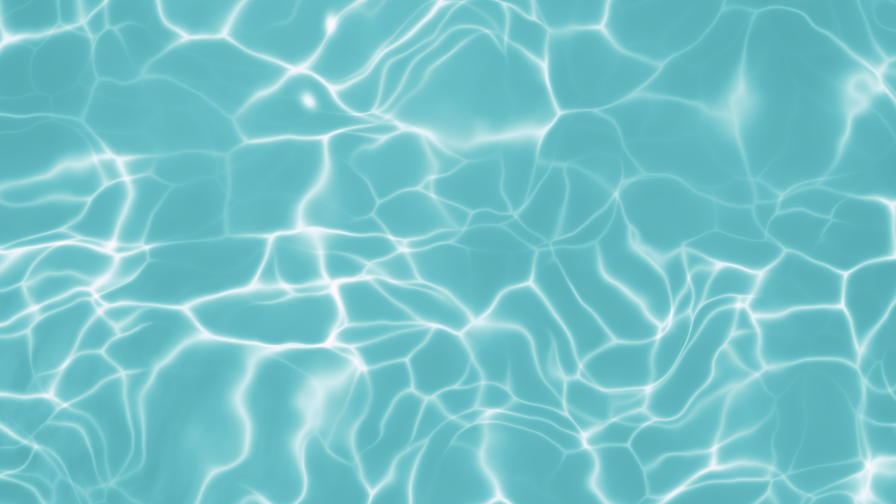
Give the GLSL for this texture, as a Shadertoy shader.

```glsl
// Sunlit pool water: pale caustic lines over a turquoise floor.
// Two warped cellular nets give the lines and their bright knots;
// value noise fades them, shades the water and adds fine surface ripples.

const vec3 DEEP  = vec3(0.34, 0.68, 0.71);
const vec3 BODY  = vec3(0.42, 0.76, 0.79);
const vec3 PALE  = vec3(0.60, 0.84, 0.85);
const vec3 FOAM  = vec3(0.85, 0.94, 0.96);
const vec3 GLINT = vec3(1.00, 0.97, 0.99);

const vec2  NET_SCALE    = vec2(4.7, 6.2);  // cells per canvas height
const float FINE_RATIO   = 1.55;            // finer net against main net
const float JITTER       = 0.88;
const float LINE_WIDTH   = 0.065;           // in cell units
const float HALO_WIDTH   = 0.20;
const float LINE_LIGHT   = 0.32;
const float HALO_LIGHT   = 0.10;
const float KNOT_LIGHT   = 0.22;
const float BASE_LIGHT   = 0.383;
const float SHADE_AMOUNT = 0.11;
const float RIPPLE_LIGHT = 0.13;

vec2 hash2(vec2 p) {
    vec3 q = fract(p.xyx * vec3(0.1031, 0.1030, 0.0973));
    q += dot(q, q.yzx + 33.33);
    return fract((q.xx + q.yz) * q.zy);
}

vec2 noise2(vec2 p) {
    vec2 i = floor(p), f = fract(p);
    f = f * f * f * (f * (f * 6.0 - 15.0) + 10.0);
    return mix(mix(hash2(i), hash2(i + vec2(1, 0)), f.x),
               mix(hash2(i + vec2(0, 1)), hash2(i + vec2(1, 1)), f.x), f.y);
}

vec2 fbm2(vec2 p) {
    vec2 sum = vec2(0.0);
    float gain = 0.53;
    for (int i = 0; i < 4; i++) {
        sum += gain * noise2(p);
        p = mat2(1.6, 1.2, -1.2, 1.6) * p + 7.3;
        gain *= 0.5;
    }
    return sum;
}

// Gaps from the nearest seed to the second (x) and third (y) nearest
vec2 cellGaps(vec2 p) {
    vec2 cell = floor(p);
    vec3 nearest = vec3(9.0);
    for (int y = -2; y <= 2; y++)
    for (int x = -2; x <= 2; x++) {
        vec2 id = cell + vec2(x, y);
        float d = length(id + 0.5 + JITTER * (hash2(id) - 0.5) - p);
        if (d < nearest.x) nearest = vec3(d, nearest.xy);
        else if (d < nearest.y) nearest = vec3(nearest.x, d, nearest.y);
        else nearest.z = min(nearest.z, d);
    }
    return nearest.yz - nearest.x;
}

// Light of one net: sharp core, soft halo, bright junctions
float caustics(vec2 p, float strength) {
    vec2 gap = cellGaps(p);
    float width = LINE_WIDTH * mix(0.55, 1.35, strength);
    float core = exp(-pow(gap.x / width, 1.5));
    float halo = exp(-gap.x / HALO_WIDTH);
    float knot = exp(-pow(gap.y / 0.17, 2.0));
    return strength * (LINE_LIGHT * core + KNOT_LIGHT * knot * (0.4 + 0.6 * core))
         + HALO_LIGHT * halo * (0.35 + 0.65 * strength);
}

vec3 waterColour(float light) {
    vec3 c = mix(DEEP, BODY, smoothstep(0.31, 0.45, light));
    c = mix(c, PALE, clamp((light - 0.42) / 0.18, 0.0, 1.0));
    c = mix(c, FOAM, clamp((light - 0.60) / 0.25, 0.0, 1.0));
    return mix(c, GLINT, clamp((light - 0.85) / 0.25, 0.0, 1.0));
}

void mainImage(out vec4 fragColor, in vec2 fragCoord) {
    vec2 p = fragCoord / iResolution.y;
    float aspect = iResolution.x / iResolution.y;

    // Bend the nets so that straight cell borders become arcs
    vec2 bend = 0.20 * (noise2(p * 3.2 + 4.0) - 0.5)
              + 0.065 * (noise2(p * 8.5 + 21.0) - 0.5)
              + 0.014 * (noise2(p * 24.0 + 37.0) - 0.5);
    vec2 q = p + bend;
    q.y -= 0.12 * q.x;

    // Caustic nets, fading in and out along their lines
    vec2 fade = smoothstep(0.22, 0.78, noise2(p * 5.0 + 11.0));
    float light = BASE_LIGHT + caustics(q * NET_SCALE + 3.0, 0.18 + 0.82 * fade.x);
    vec2 fineWarp = 0.09 * (noise2(p * 5.5 + 51.0) - 0.5);
    vec2 fine = (q + fineWarp) * NET_SCALE * FINE_RATIO + 40.0;
    light += 0.62 * caustics(fine, fade.y * fade.y) - 0.012;

    // Broad shading, darker toward the sides and the lower left
    vec2 shade = fbm2(p * 2.6 + 15.0) - 0.5;
    light += SHADE_AMOUNT * shade.x;
    light -= 0.035 * smoothstep(0.45, 1.05, length(p - vec2(0.47 * aspect, 0.62)));

    // Fine slanted ripples on the surface, strongest at the lower left
    vec2 along = mat2(0.85, 0.5, -0.5, 0.85) * (p + 0.5 * bend);
    float ripple = fbm2(along * vec2(30.0, 13.0) + 60.0).x - 0.5;
    float corner = 1.0 - smoothstep(0.15, 0.75, length(p * vec2(0.9, 1.2)));
    light += RIPPLE_LIGHT * ripple * (0.10 + 0.9 * corner);

    // Small sun glints near the top
    for (int i = 0; i < 2; i++) {
        vec2 d = p - vec2(0.345 * aspect, 0.82) - float(i) * vec2(0.08, 0.175);
        d += 0.5 * bend - 0.01;
        light += 0.6 * exp(-pow(length(d * vec2(1.0, 0.8)) / 0.016, 2.0));
    }

    fragColor = vec4(waterColour(light), 1.0);
}
```
